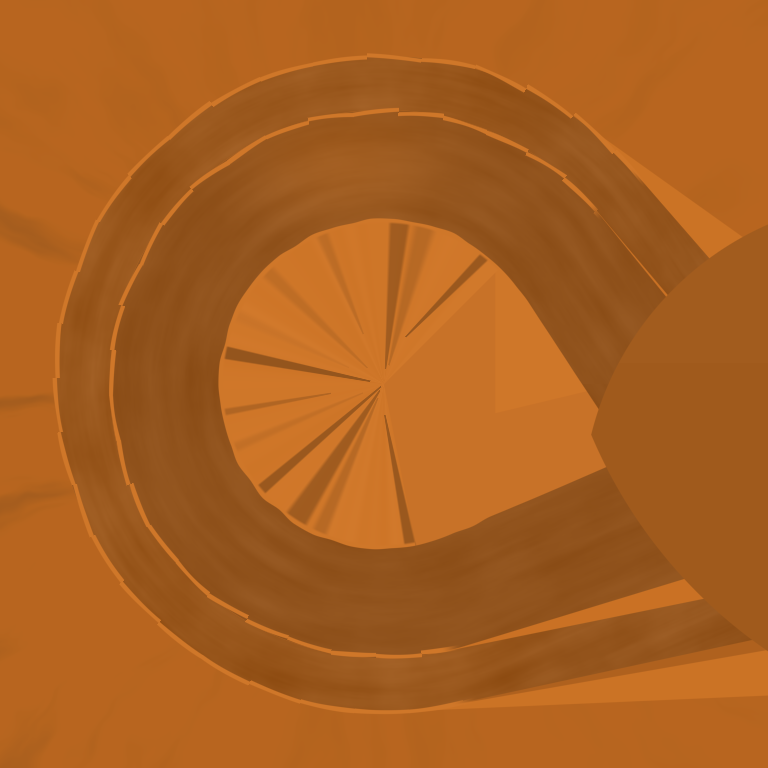
Reproduce this background procedurally as a WebGL 2 fragment shader.

```glsl
#version 300 es
precision highp float;
// Amber dial of nested bands with dark rays, pulled along tangents into a lens at the right.

#define DISC_R 0.215
#define MIDDLE_R 0.357
#define OUTER_R 0.427
#define LINE_HALF 0.0027
#define STREAKS 0.85
#define AMBER vec3(0.722, 0.398, 0.120)
#define LIGHT vec3(0.812, 0.465, 0.160)
#define DARK vec3(0.568, 0.325, 0.112)
#define BAND vec3(0.605, 0.345, 0.115)
#define LENS vec3(0.628, 0.353, 0.110)

uniform vec2 u_resolution;
out vec4 fragColor;

// Rays: angle in degrees, start radius, half width at the rim, strength
const vec4 RAYS[11] = vec4[11](
  vec4(168.8, 0.018, 0.0085, 0.95), vec4(136.0, 0.030, 0.0130, 0.28),
  vec4(112.5, 0.070, 0.0110, 0.30), vec4(84.5, 0.020, 0.0150, 0.75),
  vec4(75.5, 0.025, 0.0190, 0.40), vec4(190.0, 0.070, 0.0050, 0.50),
  vec4(203.0, 0.030, 0.0090, 0.20), vec4(220.7, 0.005, 0.0075, 0.85),
  vec4(237.0, 0.010, 0.0180, 0.75), vec4(246.5, 0.020, 0.0130, 0.40),
  vec4(155.0, 0.050, 0.0120, 0.12));

float hash(vec2 p) {
  vec3 q = fract(p.xyx * vec3(0.1031, 0.1030, 0.0973));
  q += dot(q, q.yzx + 33.33);
  return fract((q.x + q.y) * q.z);
}

float noise(vec2 p) {
  vec2 i = floor(p), f = fract(p);
  f = f * f * (3.0 - 2.0 * f);
  return mix(mix(hash(i), hash(i + vec2(1, 0)), f.x),
             mix(hash(i + vec2(0, 1)), hash(i + vec2(1, 1)), f.x), f.y);
}

float fbm(vec2 p) {
  float sum = 0.0, gain = 0.5;
  for (int i = 0; i < 4; i++) {
    sum += gain * noise(p);
    p = p * 2.03 + 7.1;
    gain *= 0.5;
  }
  return sum;
}

vec2 direction(float degrees) {
  return vec2(cos(radians(degrees)), sin(radians(degrees)));
}

float cross2(vec2 a, vec2 b) { return a.x * b.y - a.y * b.x; }

// Circle extended to the right by the tangents at two angles
float tangentHull(vec2 p, float r, float upper, float lower) {
  vec2 u = direction(upper), l = direction(lower);
  bool between = cross2(l, p) > 0.0 && cross2(p, u) > 0.0;
  return (between ? max(dot(p, u), dot(p, l)) : length(p)) - r;
}

float fill(float d) {
  float px = 0.75 / min(u_resolution.x, u_resolution.y);
  return 1.0 - smoothstep(-px, px, d);
}

// Ray that widens from a to b; low hardness gives a soft side
float taper(vec2 p, vec2 a, vec2 b, float halfWidth, float hardness) {
  vec2 axis = b - a;
  float t = dot(p - a, axis) / dot(axis, axis);
  float side = abs(cross2(normalize(axis), p - a));
  float w = halfWidth * max(t, 0.0) + 0.0005;
  return step(0.0, t) * (1.0 - smoothstep(w * hardness * 0.8, w + 0.001, side));
}

// Brushed outline made of slightly tilted strokes
float brushedLine(float radius, float angle, float r) {
  float s = angle * 6.0 + r * 19.0;
  float tilt = (hash(vec2(floor(s) + 50.0, r * 90.0)) - 0.5) * (fract(s) - 0.5);
  float wobble = 0.003 * (noise(vec2(angle * 5.0 + 30.0, r * 40.0)) - 0.5);
  float shown = smoothstep(-2.5, -2.42, angle) * (1.0 - smoothstep(1.78, 1.86, angle));
  float thick = LINE_HALF * (0.7 + 0.6 * noise(vec2(angle * 9.0 + 40.0, r)));
  return shown * fill(abs(radius - r + tilt * 0.012 + wobble) - thick);
}

void main() {
  vec2 p = gl_FragCoord.xy / u_resolution - 0.5;
  float radius = length(p);
  float angle = atan(-p.y, -p.x); // zero at the left, seam under the lens

  // Streaked backdrop, strongest at the left
  float warp = fbm(p * 7.0 + 20.0);
  float streak = fbm(vec2(angle * 9.0 + warp * 1.6 + 40.0, radius * 4.0));
  float leftSide = smoothstep(-0.12, -0.46, p.x) * smoothstep(0.48, 0.1, p.y);
  vec3 color = mix(AMBER, BAND, STREAKS * smoothstep(0.43, 0.75, streak) * (0.2 + 0.8 * leftSide));

  // Outer band and the light wedges beside it
  float disc = tangentHull(p, DISC_R, 33.5, -66.4);
  float grain = fbm(vec2(disc * 55.0 + 9.0, angle * 2.0 + 20.0)) - 0.47;
  float mottling = fbm(p * 13.0 + 50.0) - 0.47;
  float straight = smoothstep(0.08, 0.28, p.x);
  vec3 outerBand = mix(BAND, DARK, 0.6 * straight) + 0.09 * grain + 0.08 * mottling;
  color = mix(color, LIGHT - 0.015, fill(tangentHull(p, OUTER_R, 54.5, -87.5)));
  color = mix(color, mix(AMBER, BAND, 0.3), fill(tangentHull(p, OUTER_R, 41.0, -80.1)));
  color = mix(color, outerBand, fill(tangentHull(p, OUTER_R, 41.0, -77.8)));

  // Middle band with a pale patch near its top
  float patchGlow = exp(-dot((p - vec2(-0.05, 0.29)) * vec2(8, 13), (p - vec2(-0.05, 0.29)) * vec2(8, 13)));
  vec3 middleBand = DARK + 0.06 * grain + 0.04 * mottling + patchGlow * vec3(0.06, 0.035, 0.01);
  color = mix(color, LIGHT - 0.02, fill(tangentHull(p, MIDDLE_R, 40.2, -78.5)));
  color = mix(color, middleBand, fill(tangentHull(p, MIDDLE_R, 39.0, -73.0)));
  color = mix(color, LIGHT, brushedLine(radius, angle, OUTER_R));
  color = mix(color, LIGHT, brushedLine(radius, angle, MIDDLE_R - 0.002));

  // Disc: flat facets at the right, rays elsewhere
  float facet = fill(-cross2(p, direction(45.0))) * fill(-cross2(direction(-79.0), p));
  float paleFacet = fill(0.145 - p.x) * fill(-0.038 - 0.24 * (p.x - 0.145) - p.y + 0.48 * (p.x - 0.145) - 0.0);
  vec3 face = mix(LIGHT, vec3(0.785, 0.447, 0.155), facet * (1.0 - paleFacet));
  face += 0.02 * (noise(vec2(angle * 14.0 + 60.0, 2.0)) - 0.5) * (1.0 - facet);
  for (int i = 0; i < 11; i++) {
    vec4 ray = RAYS[i];
    vec2 way = direction(ray.x);
    face = mix(face, DARK, ray.w * taper(p, way * ray.y, way * DISC_R, ray.z, ray.w));
  }
  face = mix(face, DARK, 0.85 * taper(p, vec2(0.028, 0.061), vec2(0.129, 0.164), 0.0065, 0.8));
  face = mix(face, DARK, 0.85 * taper(p, vec2(0.001, -0.040), vec2(0.034, -0.210), 0.0075, 0.8));
  face = mix(face, LIGHT, smoothstep(DISC_R - 0.007, DISC_R - 0.003, radius) * (1.0 - facet));
  float rimWobble = 0.004 * (noise(vec2(angle * 8.0 + 30.0, 5.0)) - 0.5) * (1.0 - straight);
  color = mix(color, face, fill(disc + rimWobble));

  // Lens where two large circles overlap
  float lens = max(length(p - vec2(0.663, -0.163)) - 0.405, length(p - vec2(0.865, 0.185)) - 0.646);
  color = mix(color, LENS + 0.006 * step(0.027, p.y), fill(lens));
  fragColor = vec4(color, 1.0);
}
```
